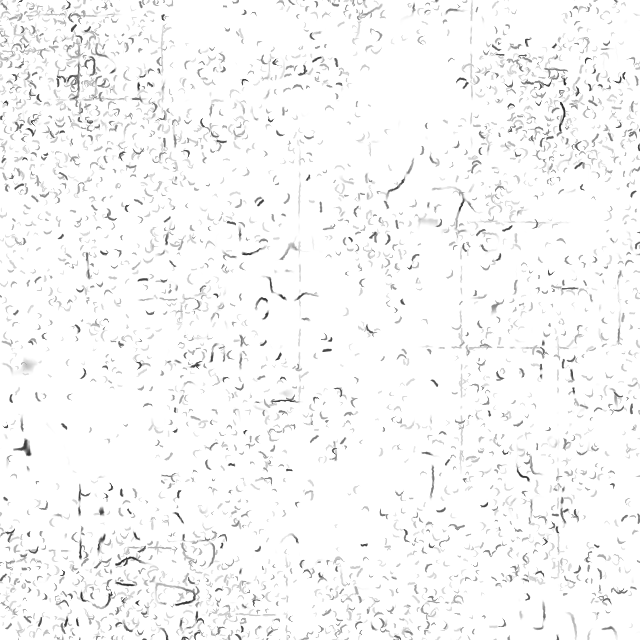
A Shadertoy shader for this texture:

```glsl
// Sparse grey pen flecks on white paper, like a faint trace of worn edges.
// Scattered curved dashes follow a patchy density; broken noise contours form
// darker clumps, and a few long upright or level streaks cross the sheet.

const vec3 PAPER = vec3(1.0);
const vec3 INK = vec3(0.06);

float hash(vec2 p) {
    vec3 q = fract(vec3(p.xyx) * 0.1031);
    q += dot(q, q.yzx + 33.33);
    return fract((q.x + q.y) * q.z);
}

vec2 hash2(vec2 p) {
    return vec2(hash(p), hash(p + 71.7));
}

float noise(vec2 p) {
    vec2 i = floor(p), f = fract(p);
    f = f * f * (3.0 - 2.0 * f);
    return mix(mix(hash(i), hash(i + vec2(1, 0)), f.x),
               mix(hash(i + vec2(0, 1)), hash(i + vec2(1, 1)), f.x), f.y);
}

// Soft pen profile: dark core fading out at the given half width
float penStroke(float dist, float width) {
    return 1.0 - smoothstep(0.15 * width, width, dist);
}

// How crowded the flecks are: busiest at the top, with patches and columns
float density(vec2 p) {
    float height = 0.32 + 0.6 * smoothstep(0.55, 0.95, p.y)
                 + 0.4 * smoothstep(0.25, 0.0, p.y);
    float patches = 0.5 * noise(p * 6.0 + 3.0) + 0.5 * noise(p * 19.0);
    float columns = noise(p * vec2(26.0, 3.0) + 40.0);
    return height * smoothstep(0.25, 0.72, patches) * (0.5 + columns);
}

// One bent dash lying along its local x axis
float dash(vec2 p, float angle, float halfLength, float bend, float width) {
    float c = cos(angle), s = sin(angle);
    vec2 q = vec2(c * p.x + s * p.y, c * p.y - s * p.x);
    q.y += bend * q.x * q.x / halfLength;
    return penStroke(length(vec2(max(abs(q.x) - halfLength, 0.0), q.y)), width);
}

// Grid of jittered dashes, mostly near upright or near level
float dashLayer(vec2 p, float cells, float halfLength, float width,
                float coverage, float strength, float seed) {
    float ink = 0.0;
    vec2 home = floor(p * cells);
    for (int y = -1; y <= 1; y++)
    for (int x = -1; x <= 1; x++) {
        vec2 cell = home + vec2(x, y);
        vec2 key = cell + seed;
        vec2 centre = (cell + hash2(key)) / cells;
        if (hash(key + 13.1) > coverage * density(centre)) continue;
        vec2 shape = hash2(key + 29.3);
        float upright = step(hash(key + 47.9), 0.55);
        float angle = mix(-0.25, 1.3, upright) + (shape.x - 0.5) * 1.5;
        float tone = hash(key + 83.5);
        float mark = dash(p - centre, angle, halfLength * (0.45 + shape.y),
                          (hash(key + 5.7) - 0.5) * 1.6, width);
        ink = max(ink, mark * strength * mix(0.2, 1.0, tone * tone));
    }
    return ink;
}

// Broken contour lines of a noise field, kept only inside clumps
float contours(vec2 p, float width) {
    vec2 scale = vec2(44.0, 29.0), e = vec2(0.001, 0.0);
    float n = noise(p * scale);
    vec2 slope = vec2(noise((p + e.xy) * scale) - n,
                      noise((p + e.yx) * scale) - n) / e.x;
    float dist = abs(n - 0.5) / max(length(slope), 12.0);
    float clump = 0.6 * noise(p * 7.0 + 15.0) + 0.4 * noise(p * 21.0 + 8.0);
    float gaps = smoothstep(0.42, 0.7, noise(p * 75.0 + 60.0));
    return penStroke(dist, width) * gaps * smoothstep(0.57, 0.78, clump);
}

// Wavering, interrupted lines running along y; swap p to run them along x
float streaks(vec2 p, int count, float halfLength, float waver,
              float width, float seed) {
    float ink = 0.0;
    for (int i = 0; i < count; i++) {
        vec2 key = vec2(float(i) * 3.7, seed);
        vec2 q = p - hash2(key);
        float reach = halfLength * (0.4 + hash(key + 9.1));
        float track = (noise(vec2(p.y * 45.0, seed + float(i))) - 0.5) * waver;
        float gaps = smoothstep(0.3, 0.6, noise(vec2(p.y * 110.0, key.x + seed)));
        float ends = 1.0 - smoothstep(0.8 * reach, reach, abs(q.y));
        float tone = mix(0.45, 1.0, hash(key + 21.3));
        ink = max(ink, penStroke(abs(q.x + track), width) * gaps * ends * tone);
    }
    return ink;
}

void mainImage(out vec4 fragColor, in vec2 fragCoord) {
    vec2 p = fragCoord / iResolution.y;
    float pixel = 1.0 / iResolution.y;
    float fine = max(0.0021, pixel), bold = max(0.0028, pixel);

    // Rough the outlines so that strokes look scratchy
    vec2 rough = p + 0.0016 * (vec2(noise(p * 330.0), noise(p * 330.0 + 90.0)) - 0.5);

    float ink = dashLayer(rough, 62.0, 0.0048, bold, 0.95, 0.8, 11.0);
    ink = max(ink, dashLayer(rough, 100.0, 0.003, fine, 0.65, 0.5, 137.0));
    ink = max(ink, 0.85 * contours(rough, bold));

    // Dark streaks, then faint long hairlines
    ink = max(ink, 0.9 * streaks(rough, 11, 0.04, 0.009, bold, 5.0));
    ink = max(ink, 0.8 * streaks(rough.yx, 7, 0.035, 0.005, fine, 19.0));
    ink = max(ink, 0.3 * streaks(rough, 6, 0.16, 0.002, fine, 31.0));
    ink = max(ink, 0.35 * streaks(rough.yx, 9, 0.1, 0.003, fine, 53.0));

    fragColor = vec4(mix(PAPER, INK, ink), 1.0);
}
```
